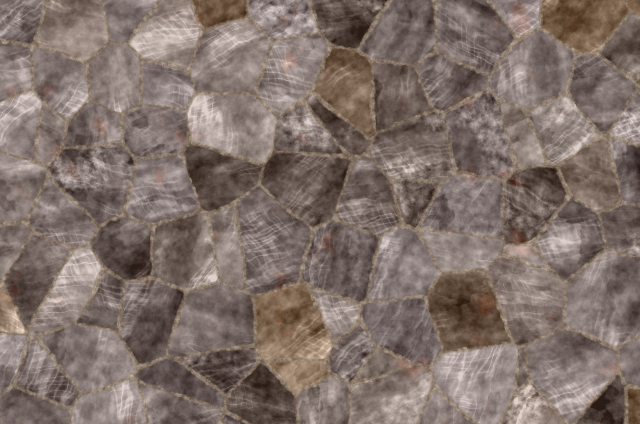
Write a Shadertoy shader that draws this texture.

```glsl
// Smoky quartz slab: angular crystals packed together with thin tan seams.
// A weighted Voronoi diagram shapes the crystals; gradient noise, turned to
// a new direction in each one, draws its clouds, growth bands and fibres.

const float CELLS = 7.2;            // crystal sites per canvas height
const float JITTER = 0.9;           // scatter of the sites
const float SIZE_SPREAD = 0.36;     // difference between large and small crystals
const float CORNER_ROUND = 0.05;    // rounding of crystal corners, in cells
const float SEAM_WIDTH = 0.0034;    // half width of a seam
const float DARK_TONE = 0.35;       // darkest crystal base
const float LIGHT_TONE = 0.64;      // lightest crystal base
const float MAIN_ANGLE = -0.6;      // prevailing direction of the fibres
const float ANGLE_SPREAD = 2.2;
const vec3 SMOKE_TINT = vec3(0.0, -0.055, -0.072);
const vec3 HONEY_TINT = vec3(0.045, 0.005, -0.06);
const vec3 RUST_TINT = vec3(0.05, -0.01, -0.03);
const vec3 SEAM_COLOR = vec3(0.56, 0.49, 0.415);

vec2 hash2(vec2 p) {
    vec3 q = fract(p.xyx * vec3(0.1031, 0.1030, 0.0973));
    q += dot(q, q.yzx + 33.33);
    return fract((q.xx + q.yz) * q.zy);
}

mat2 rotation(float a) {
    return mat2(cos(a), sin(a), -sin(a), cos(a));
}

float corner(vec2 cell, vec2 f, vec2 offset) {
    return dot(hash2(cell + offset) * 2.0 - 1.0, f - offset);
}

float gradientNoise(vec2 p) {
    vec2 i = floor(p), f = fract(p);
    vec2 u = f * f * f * (f * (f * 6.0 - 15.0) + 10.0);
    return mix(mix(corner(i, f, vec2(0, 0)), corner(i, f, vec2(1, 0)), u.x),
               mix(corner(i, f, vec2(0, 1)), corner(i, f, vec2(1, 1)), u.x), u.y);
}

float fbm(vec2 p) {
    float sum = 0.0, amp = 1.0;
    for (int i = 0; i < 5; i++) {
        sum += amp * gradientNoise(p);
        p = rotation(0.6) * p * 2.03 + 11.7;
        amp *= 0.55;
    }
    return sum;
}

// Thin bright lines along the zero crossings of stretched noise
float fibres(vec2 p, vec2 stretch) {
    return 1.0 - smoothstep(0.0, 0.17, abs(gradientNoise(p * stretch)));
}

float smoothMin(float a, float b, float k) {
    float h = max(k - abs(a - b), 0.0) / k;
    return min(a, b) - h * h * k * 0.25;
}

// Offset to a site and its power distance
vec3 site(vec2 cell, vec2 p) {
    vec2 r = cell + 0.5 + JITTER * (hash2(cell) - 0.5) - p;
    return vec3(r, dot(r, r) - SIZE_SPREAD * hash2(cell + 57.0).x);
}

// Returns the cell id and the distance to the nearest crystal edge
vec3 crystalCells(vec2 p) {
    vec2 home = floor(p), id = home;
    vec3 best = vec3(0.0, 0.0, 1e3);
    for (int k = 0; k < 25; k++) {
        vec2 cell = home + vec2(k % 5 - 2, k / 5 - 2);
        vec3 s = site(cell, p);
        if (s.z < best.z) { best = s; id = cell; }
    }
    float edge = 1.0;
    for (int k = 0; k < 25; k++) {
        vec2 cell = id + vec2(k % 5 - 2, k / 5 - 2);
        if (cell == id) continue;
        vec3 s = site(cell, p);
        float d = (s.z - best.z) / (2.0 * length(s.xy - best.xy));
        edge = smoothMin(edge, d, CORNER_ROUND);
    }
    return vec3(id, edge);
}

// Brightness inside one crystal
float crystalTone(vec2 p, vec2 id) {
    vec2 seed = hash2(id + 7.0), kind = hash2(id + 31.0);
    vec2 q = rotation(MAIN_ANGLE + ANGLE_SPREAD * (seed.x - 0.5)) * p + seed * 50.0;
    vec2 c = q + 0.022 * vec2(fbm(q * 6.0), fbm(q * 6.0 + 9.0));
    vec2 crossed = rotation(1.15) * c;

    float cloud = fbm(c * vec2(5.0, 9.0));
    float veil = smoothstep(-0.2, 0.4, fbm(c * vec2(4.0, 8.0) + 20.0));
    float bands = gradientNoise(c * vec2(3.0, 34.0))
                + 0.6 * gradientNoise(crossed * vec2(4.0, 40.0));
    float threads = fibres(c, vec2(8.0, 62.0)) * veil
                  + 0.7 * fibres(crossed, vec2(10.0, 70.0)) * veil * veil;
    float facet = smoothstep(0.10, 0.15, fbm(q * vec2(4.0, 6.0) + 70.0));
    float sugar = smoothstep(0.6, 0.9, kind.y) * smoothstep(-0.1, 0.1, cloud);

    float tone = mix(DARK_TONE, LIGHT_TONE, seed.y);
    tone += 0.26 * cloud + 0.15 * bands + 0.13 * threads;
    tone += 0.08 * (veil - 0.4) - 0.11 * facet * kind.x;
    tone += (0.13 + 0.22 * sugar) * fbm(q * 48.0);
    return tone;
}

void mainImage(out vec4 fragColor, in vec2 fragCoord) {
    float pixel = 1.0 / iResolution.y;
    vec2 p = fragCoord * pixel + 3.0;
    vec2 wobble = vec2(fbm(p * 9.0), fbm(p * 9.0 + 40.0));
    vec3 cell = crystalCells(p * CELLS + 0.05 * wobble);
    float edge = cell.z / CELLS;
    float patches = fbm(p * 14.0 + 5.0), grit = fbm(p * 75.0);

    // Crystal body, slightly shaded beside the seams
    float tone = crystalTone(p, cell.xy);
    tone -= 0.07 * exp(-edge / 0.009) * smoothstep(-0.2, 0.3, patches);
    tone = clamp(tone, 0.16, 0.87);
    vec2 tint = hash2(cell.xy + 83.0);
    vec3 color = tone + SMOKE_TINT;
    color += HONEY_TINT * (smoothstep(0.9, 0.97, tint.x) + 0.3 * (tint.y - 0.5));
    color += RUST_TINT * smoothstep(0.3, 0.6, fbm(p * 11.0 + 90.0));

    // Gritty seams of uneven width
    float width = SEAM_WIDTH * (1.0 + 1.3 * patches + 0.6 * grit);
    float seam = 1.0 - smoothstep(-pixel, pixel + 0.001, edge - width);
    vec3 seamColor = SEAM_COLOR + 0.28 * grit + 0.12 * patches;
    color = mix(color, seamColor, 0.8 * seam);

    fragColor = vec4(clamp(color, 0.0, 1.0), 1.0);
}
```
